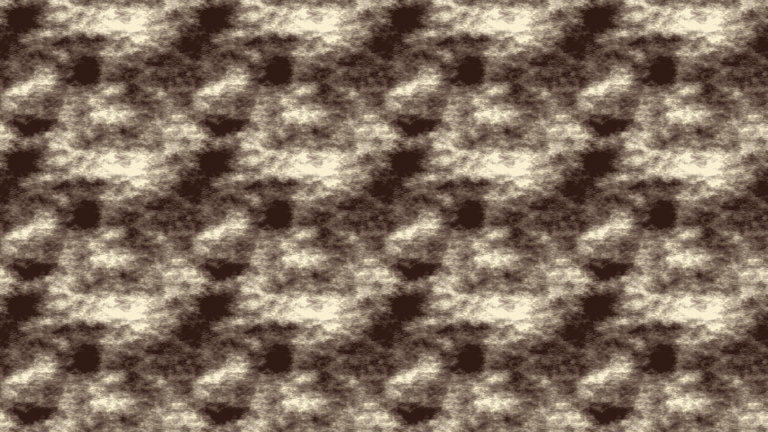
Give the GLSL for this texture, as a WebGL 1 fragment shader.

```glsl
precision highp float;
// Seamless sepia storm clouds: dark hollows and bright billows, tiled 4 by 3.

uniform vec2 u_resolution;

#define REPEATS vec2(4.0, 3.0)
#define BASE_CELLS vec2(5.0, 6.0)
#define OCTAVE_GAIN 0.71
#define OUTLINE_WARP 0.05
#define DETAIL_WARP 0.012
#define DETAIL 0.58
#define LAYOUT 1.15
#define BASE_TONE 0.505
#define SHADOW vec3(0.19, 0.105, 0.08)
#define MIDTONE vec3(0.51, 0.44, 0.38)
#define HIGHLIGHT vec3(0.98, 0.94, 0.82)

// Unit gradient of a lattice point, wrapped at the period.
vec2 gradient(vec2 cell, vec2 period, float seed) {
  cell = mod(cell, period);
  float h = fract(sin(dot(cell, vec2(127.1, 311.7)) + seed * 17.3) * 43758.5);
  float angle = 6.28319 * h;
  return vec2(cos(angle), sin(angle));
}

// Gradient noise that repeats every period cells.
float noise(vec2 p, vec2 period, float seed) {
  vec2 i = floor(p);
  vec2 f = p - i;
  vec2 w = f * f * f * (f * (f * 6.0 - 15.0) + 10.0);
  vec2 e = vec2(1.0, 0.0);
  float a = dot(gradient(i, period, seed), f);
  float b = dot(gradient(i + e.xy, period, seed), f - e.xy);
  float c = dot(gradient(i + e.yx, period, seed), f - e.yx);
  float d = dot(gradient(i + e.xx, period, seed), f - e.xx);
  return mix(mix(a, b, w.x), mix(c, d, w.x), w.y);
}

// Layered noise over one tile.
float fbm(vec2 p, float seed) {
  float sum = 0.0;
  float amplitude = 1.0;
  vec2 cells = BASE_CELLS;
  for (int k = 0; k < 5; k++) {
    sum += amplitude * noise(p * cells, cells, seed + float(k));
    cells *= 2.0;
    amplitude *= OCTAVE_GAIN;
  }
  return sum;
}

// Soft elliptical mass that wraps around the tile.
float mass(vec2 p, vec2 center, vec2 radius) {
  vec2 d = (fract(p - center + 0.5) - 0.5) / radius;
  return exp(-dot(d, d));
}

// Broad light and dark areas of one tile.
float layout(vec2 p) {
  float hollows = 0.60 * mass(p, vec2(0.13, 0.875), vec2(0.10, 0.08))
    + 0.50 * mass(p, vec2(0.03, 0.71), vec2(0.14, 0.09))
    + 0.55 * mass(p, vec2(0.43, 0.51), vec2(0.15, 0.10))
    + 0.38 * mass(p, vec2(0.92, 0.53), vec2(0.17, 0.17))
    + 0.45 * mass(p, vec2(0.20, 0.14), vec2(0.11, 0.08))
    + 0.40 * mass(p, vec2(0.89, 0.92), vec2(0.07, 0.05))
    + 0.30 * mass(p, vec2(0.36, 0.71), vec2(0.11, 0.04));
  float billows = 0.50 * mass(p, vec2(0.58, 0.84), vec2(0.19, 0.10))
    + 0.45 * mass(p, vec2(0.54, 0.17), vec2(0.11, 0.08))
    + 0.42 * mass(p, vec2(0.04, 0.04), vec2(0.10, 0.05))
    + 0.12 * mass(p, vec2(0.22, 0.45), vec2(0.13, 0.12))
    + 0.25 * mass(p, vec2(0.80, 0.72), vec2(0.12, 0.07));
  return billows - hollows;
}

// Sepia ramp from shadow through midtone to highlight.
vec3 sepia(float tone) {
  vec3 lower = mix(SHADOW, MIDTONE, clamp(tone * 2.0, 0.0, 1.0));
  return mix(lower, HIGHLIGHT, clamp(tone * 2.0 - 1.0, 0.0, 1.0));
}

void main() {
  vec2 tile = fract(gl_FragCoord.xy / u_resolution * REPEATS);

  // Ragged cloud outlines
  vec2 bend = vec2(fbm(tile, 11.0), fbm(tile, 23.0));
  float masses = LAYOUT * layout(tile + OUTLINE_WARP * bend);

  // Wispy detail over the broad masses
  float wisps = DETAIL * fbm(tile + DETAIL_WARP * bend, 37.0);
  gl_FragColor = vec4(sepia(BASE_TONE + masses + wisps), 1.0);
}
```
